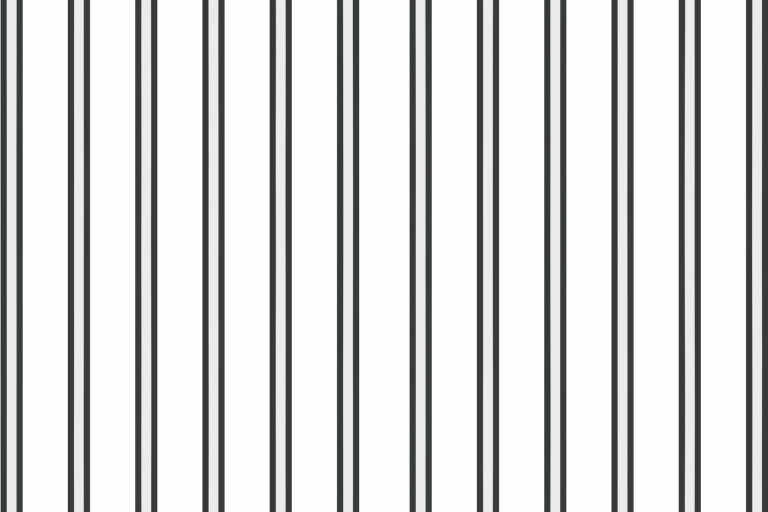
Write a Shadertoy shader that draws this pattern.

```glsl
#define PAIRS_PER_GROUP 6.0
#define GROUP_WIDTH 0.5326
#define PAIR_PITCH 0.0876
#define FIRST_CENTER 0.0152
#define BAR_OFFSET 0.0104
#define BAR_HALF 0.0040
#define EDGE_SOFTNESS 0.0016
#define EDGE_DRIFT 0.0006
#define PAPER vec3(0.995)
#define CHANNEL vec3(0.922, 0.922, 0.920)
#define INK vec3(0.222, 0.228, 0.228)

float hash(vec2 p) {
    p = fract(p * vec2(0.1031, 0.1137));
    p += dot(p, p.yx + 33.33);
    return fract((p.x + p.y) * p.x * 91.7);
}

// One-dimensional gradient noise, with a separate sequence per seed
float gradientNoise(float t, float seed) {
    float cell = floor(t);
    float f = t - cell;
    float g0 = hash(vec2(cell, seed)) * 2.0 - 1.0;
    float g1 = hash(vec2(cell + 1.0, seed)) * 2.0 - 1.0;
    float blend = f * f * f * (f * (f * 6.0 - 15.0) + 10.0);
    return mix(g0 * f, g1 * (f - 1.0), blend);
}

// Antialiased coverage of the interval lo..hi
float band(float x, float lo, float hi, float soft) {
    float enter = clamp((x - lo) / soft + 0.5, 0.0, 1.0);
    float leave = clamp((x - hi) / soft + 0.5, 0.0, 1.0);
    return enter - leave;
}

void mainImage(out vec4 fragColor, in vec2 fragCoord) {
    vec2 uv = fragCoord / iResolution.xy;
    float soft = max(EDGE_SOFTNESS, 1.0 / iResolution.x);

    // Groups of evenly pitched pairs, with a wider gap between groups
    float group = floor(uv.x / GROUP_WIDTH);
    float groupX = uv.x - group * GROUP_WIDTH;
    float slot = floor((groupX - FIRST_CENTER) / PAIR_PITCH + 0.5);
    slot = clamp(slot, 0.0, PAIRS_PER_GROUP - 1.0);
    float x = groupX - FIRST_CENTER - slot * PAIR_PITCH;
    float pairId = group * PAIRS_PER_GROUP + slot + 1.0;

    // Light channel between the bars
    vec3 color = mix(PAPER, CHANNEL, band(x, -BAR_OFFSET, BAR_OFFSET, soft));

    // Dark bars: straight outside, slightly drifting inside
    for (int i = 0; i < 2; i++) {
        float side = float(i) * 2.0 - 1.0;
        float seed = pairId * 2.0 + float(i);
        float drift = EDGE_DRIFT * gradientNoise(uv.y * 2.5, seed);
        float d = x * side - BAR_OFFSET;
        float coverage = band(d, -BAR_HALF + drift, BAR_HALF, soft);
        vec3 ink = INK + 0.012 * (hash(vec2(seed, 7.0)) - 0.5);
        color = mix(color, ink, coverage);
    }

    fragColor = vec4(color, 1.0);
}
```
